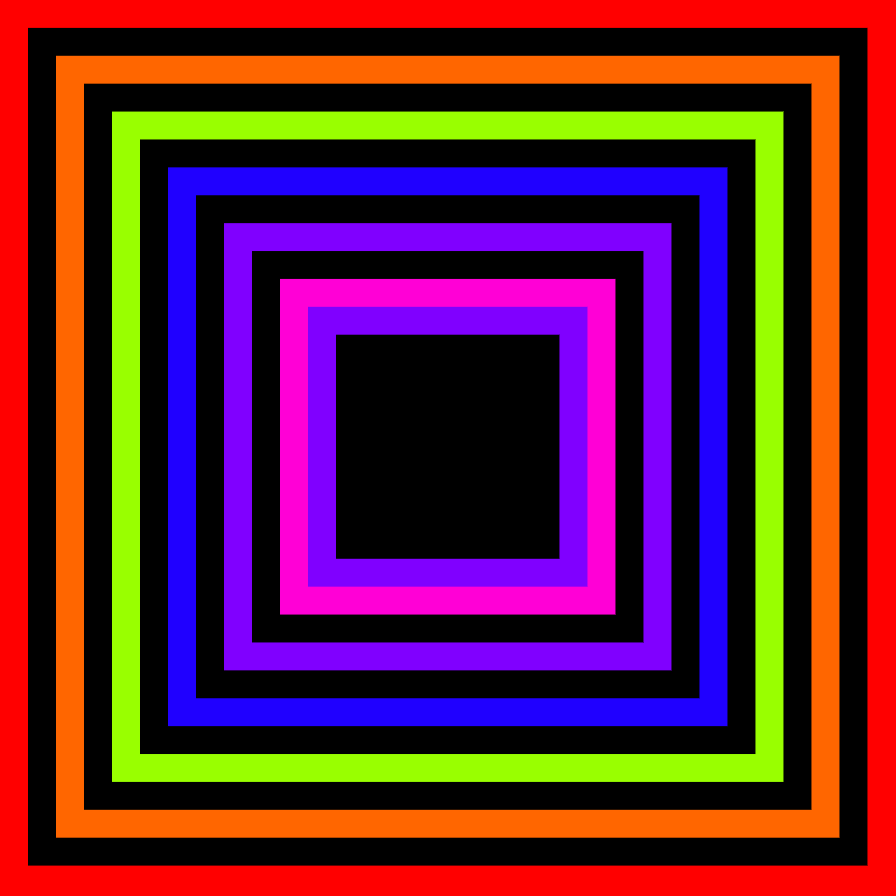
A WebGL 1 fragment shader for this background:

```glsl
precision highp float;
uniform vec2 u_resolution;

// Colour of a nested frame, counted inward from the border
vec3 frameColor(float index) {
    if (index > 11.5) return vec3(0.0);
    if (index > 10.5) return vec3(0.5, 0.0, 1.0);
    if (mod(index, 2.0) > 0.5) return vec3(0.0);
    if (index < 1.0) return vec3(1.0, 0.0, 0.0);
    if (index < 3.0) return vec3(1.0, 0.4, 0.0);
    if (index < 5.0) return vec3(0.6, 1.0, 0.0);
    if (index < 7.0) return vec3(0.125, 0.0, 1.0);
    if (index < 9.0) return vec3(0.5, 0.0, 1.0);
    return vec3(1.0, 0.0, 0.84);
}

void main() {
    vec2 uv = gl_FragCoord.xy / u_resolution;

    // Inward depth measured in frame widths
    vec2 fromCenter = abs(uv - vec2(0.4997, 0.5014));
    vec2 frameWidth = vec2(0.03125, 0.03113);
    vec2 depths = (vec2(0.4997, 0.4986) - fromCenter) / frameWidth;
    float depth = max(min(depths.x, depths.y), 0.0);

    // Blend the two frames beside the nearest edge over one pixel
    float edge = floor(depth + 0.5);
    float pixelsPerFrame = min(u_resolution.x, u_resolution.y) * 0.03125;
    float inside = clamp((depth - edge) * pixelsPerFrame + 0.5, 0.0, 1.0);
    vec3 outer = frameColor(max(edge - 1.0, 0.0));
    vec3 color = mix(outer, frameColor(edge), inside);

    gl_FragColor = vec4(color, 1.0);
}
```
